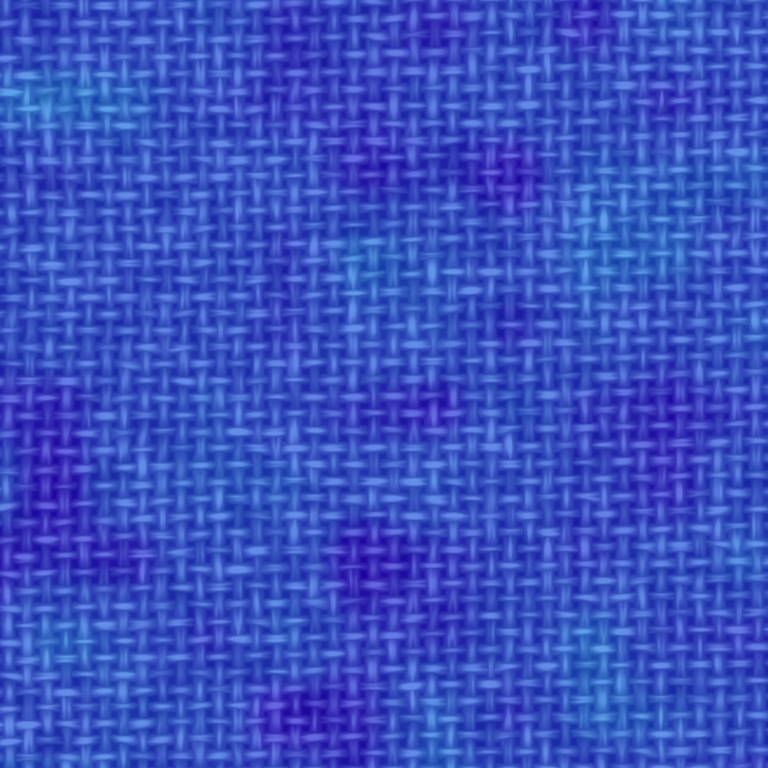
Give the GLSL for this texture, as a three.js fragment shader.

```glsl
// Blue plain-weave cloth, 40 by 45 uneven threads with violet and teal dye blotches.
varying vec2 vUv;

float hash(vec2 p) {
  vec3 q = fract(vec3(p.xyx) * 0.1031);
  q += dot(q, q.yzx + 33.33);
  return fract((q.x + q.y) * q.z);
}

float noise(vec2 p) {
  vec2 i = floor(p);
  vec2 f = fract(p);
  f = f * f * (3.0 - 2.0 * f);
  return mix(mix(hash(i), hash(i + vec2(1.0, 0.0)), f.x),
             mix(hash(i + vec2(0.0, 1.0)), hash(i + 1.0), f.x), f.y);
}

// Soft rounded cross-section of a thread
float threadProfile(float offset, float halfWidth) {
  return 1.0 - smoothstep(halfWidth * 0.15, halfWidth * 1.55, abs(offset));
}

void main() {
  // Thread coordinates: straight warp, weft rising slightly to the right
  vec2 grid = vUv * vec2(40.0, 45.0);
  grid.y -= 0.7 * vUv.x;
  vec2 bend = vec2(noise(vUv * vec2(5.0, 3.0) + 3.0),
                   noise(vUv * vec2(3.0, 6.0) + 41.0)) - 0.5;
  vec2 p = grid + bend * 0.4;
  vec2 id = floor(p);
  vec2 offset = p - id - 0.5;

  // Each thread shifts and swells along its own length
  float warpWobble = noise(vec2(id.x * 7.3 + 0.5, p.y * 0.7)) - 0.5;
  float weftWobble = noise(vec2(p.x * 0.7, id.y * 5.7 + 90.5)) - 0.5;
  float warpBody = threadProfile(offset.x + warpWobble * 0.12, 0.30 + warpWobble * 0.14);
  float weftBody = threadProfile(offset.y + weftWobble * 0.16, 0.28 + weftWobble * 0.16);

  // Over-under height: positive where the warp lies on top
  float height = sin(3.14159 * p.x) * sin(3.14159 * p.y);
  float warp = warpBody * (0.43 + 0.17 * height + 0.26 * warpWobble);
  float weft = weftBody * (0.45 - 0.28 * height + 0.28 * weftWobble);

  // Fine fibres run along each thread
  warp += warpBody * 0.34 * (noise(vec2(p.x * 6.0, p.y * 0.9)) - 0.5);
  weft += weftBody * 0.34 * (noise(vec2(p.x * 0.9, p.y * 6.0) + 60.0) - 0.5);
  float light = 0.15 + max(warp, weft);
  light += 0.16 * (noise(grid * 0.8 + 17.0) - 0.5);
  light = clamp(light, 0.0, 1.0);

  // Shadowed gap, thread body and raised highlight
  vec3 gap = vec3(0.07, 0.12, 0.62);
  vec3 body = vec3(0.205, 0.305, 0.735);
  vec3 highlight = vec3(0.39, 0.54, 0.91);
  vec3 color = mix(gap, body, smoothstep(-0.1, 0.52, light));
  color = mix(color, highlight, smoothstep(0.42, 1.0, light));

  // Uneven dye: broad drift plus smaller blotches
  float dye = 0.65 * noise(vUv * 10.0 + 8.3) + 0.35 * noise(vUv * 4.0 + 23.7);
  float violet = 1.0 - smoothstep(0.08, 0.44, dye);
  float teal = smoothstep(0.52, 0.92, dye);
  color += violet * vec3(0.01, -0.15, -0.03);
  color += teal * vec3(-0.02, 0.13, 0.02);

  gl_FragColor = vec4(clamp(color, 0.0, 1.0), 1.0);
}
```
